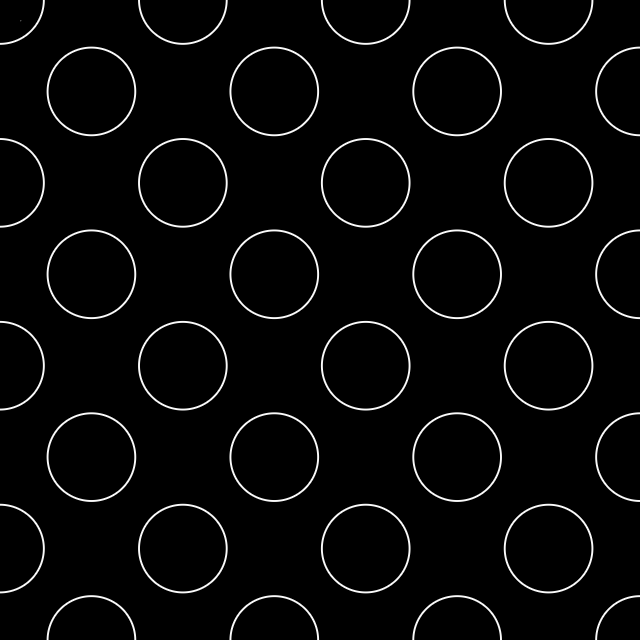
Reproduce this pattern procedurally as a WebGL 2 fragment shader.

```glsl
#version 300 es
precision highp float;
// Thin white rings on black, staggered like a checkerboard, 3.5 repeats each way.
// Two square lattices, half a cell apart, fold the plane onto the nearest ring
// centre; a distance function then draws the outline.
uniform vec2 u_resolution;
out vec4 fragColor;

// Distance to the nearest point of a square lattice with the given cell size.
float latticeDistance(vec2 p, float cell) {
    return length((fract(p / cell + 0.5) - 0.5) * cell);
}

// Coverage of a shape from its signed distance, softened over one pixel.
float coverage(float signedDistance, float pixel) {
    return clamp(0.5 - signedDistance / pixel, 0.0, 1.0);
}

void main() {
    float pixel = 1.0 / min(u_resolution.x, u_resolution.y);
    vec2 p = gl_FragCoord.xy * pixel;
    float cell = 2.0 / 7.0;

    // Staggered ring centres
    float toCentre = min(latticeDistance(p - vec2(0.5 * cell, 0.0), cell),
                         latticeDistance(p - vec2(0.0, 0.5 * cell), cell));

    // Ring outline
    float ring = coverage(abs(toCentre - 0.0685) - 0.0015, pixel);

    // Faint lone speck near the upper left corner
    float speck = 0.5 * coverage(length(p - vec2(0.0325, 0.9675)) - 0.0008, pixel);

    fragColor = vec4(vec3(0.98 * max(ring, speck)), 1.0);
}
```
